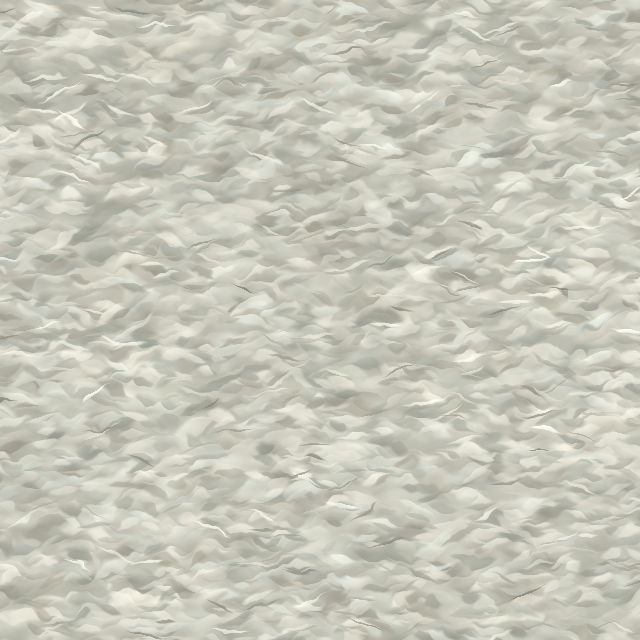
Reproduce this texture procedurally as a Shadertoy shader.

```glsl
#define MID_COLOR vec3(0.783, 0.783, 0.732)
#define WARM_TINT vec3(0.012, -0.002, -0.012)
#define CONTRAST 0.155
#define DAB_SIZE vec2(0.064, 0.026)
#define DAB_OPACITY 0.72
#define MAX_TILT 0.55
#define EDGE_SHARP 0.16
#define EDGE_SOFT 0.85
#define WARP 0.005

// Four random values from a cell, without sine
vec4 hash4(vec2 cell) {
    vec4 q = fract(cell.xyxy * vec4(0.1031, 0.1030, 0.0973, 0.1099));
    q += dot(q, q.wzxy + 33.33);
    return fract((q.xxyz + q.yzzw) * q.zywx);
}

// Smooth value noise in -1..1
float noise(vec2 p) {
    vec2 cell = floor(p), f = fract(p);
    f = f * f * (3.0 - 2.0 * f);
    float low = mix(hash4(cell).x, hash4(cell + vec2(1, 0)).x, f.x);
    float high = mix(hash4(cell + vec2(0, 1)).x, hash4(cell + vec2(1, 1)).x, f.x);
    return 2.0 * mix(low, high, f.y) - 1.0;
}

// Paints one layer of tilted dabs over a state of (tone, tint)
vec2 paintDabs(vec2 state, vec2 p, vec2 size, float slimness, float density,
               float brightness, float seed) {
    vec2 home = floor(p / size);
    for (int y = -1; y <= 1; y++)
    for (int x = -1; x <= 1; x++) {
        vec2 cell = home + vec2(x, y);
        vec4 place = hash4(cell + seed);
        vec4 look = hash4(cell + seed + 57.0);

        // Local frame of the dab
        float angle = (place.z - 0.46) * 2.0 * MAX_TILT;
        float c = cos(angle), s = sin(angle);
        vec2 q = mat2(c, -s, s, c) * (p - (cell + place.xy) * size);
        q /= size * mix(vec2(0.45, 0.4), vec2(0.9, 0.8), look.xy) * vec2(1.0, slimness);

        // Pointed ellipse, crisp on one side and fading on the other
        float reach = mix(length(q), abs(q.x) + abs(q.y), 0.35);
        float side = place.w < 0.5 ? -1.0 : 1.0;
        float fade = mix(EDGE_SHARP, EDGE_SOFT, clamp(0.5 + 0.7 * side * q.y, 0.0, 1.0));
        float cover = 1.0 - smoothstep(1.0 - fade, 1.0, reach);
        cover *= DAB_OPACITY * step(look.w, density);

        // Lit from above
        float tone = 2.0 * look.z - 1.0 + brightness + 0.3 * clamp(q.y, -1.0, 1.0);
        float tint = 2.0 * fract(look.z * 7.3 + place.w) - 1.0;
        state = mix(state, vec2(tone, tint), cover);
    }
    return state;
}

void mainImage(out vec4 fragColor, in vec2 fragCoord) {
    vec2 uv = fragCoord / min(iResolution.x, iResolution.y);

    // Ragged outlines
    vec2 p = uv + WARP * vec2(noise(uv * vec2(38, 60)), noise(uv * vec2(45, 55) + 31.0));
    p += 0.3 * WARP * vec2(noise(uv * 130.0 + 9.0), noise(uv * 120.0 + 73.0));

    // Broad ground, then dabs from large to small
    vec2 state = vec2(0.5 * noise(p * vec2(11, 30)), 0.0);
    state = paintDabs(state, p, DAB_SIZE, 1.0, 1.0, 0.0, 11.0);
    state = paintDabs(state, p, DAB_SIZE * 0.8, 0.9, 0.9, 0.0, 131.0);
    state = paintDabs(state, p, DAB_SIZE * 0.6, 0.9, 0.75, 0.0, 271.0);

    // Slender flecks, bright and dark
    state = paintDabs(state, p, DAB_SIZE * 0.75, 0.3, 0.25, 0.45, 419.0);
    state = paintDabs(state, p, DAB_SIZE * 0.7, 0.25, 0.12, -0.7, 587.0);

    // Soft mottling and gentle large drift
    float tone = state.x + 0.3 * noise(uv * vec2(34, 75) + 17.0);
    tone += 0.12 * noise(uv * vec2(6, 9) + 5.0);

    vec3 color = MID_COLOR + CONTRAST * tone + WARM_TINT * state.y;
    fragColor = vec4(clamp(color, 0.0, 1.0), 1.0);
}
```
